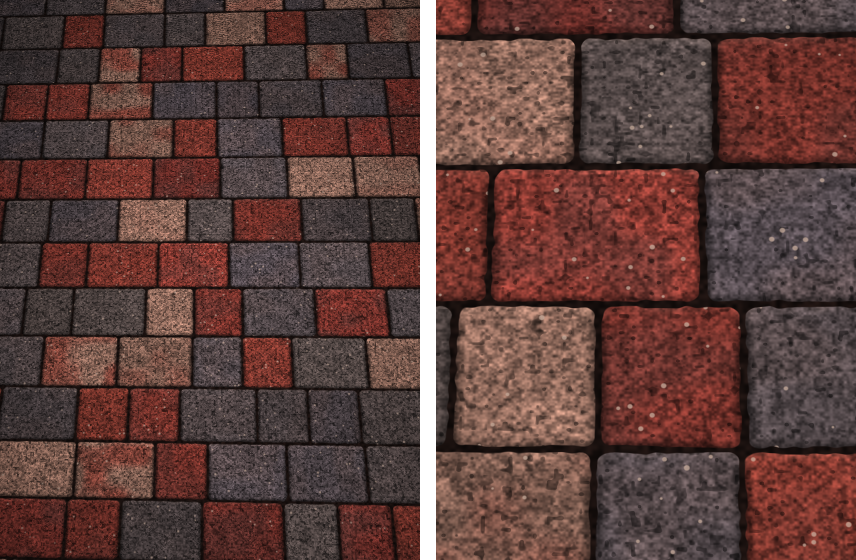
Left, the full canvas; right, a detail of the centre.
A WebGL 1 fragment shader for this texture:

```glsl
precision highp float;
// Concrete paving in receding courses: squares and 3:2 slabs in charcoal, red and tan.
// The canvas is projected onto the ground plane, each course is filled by a loop of
// random widths, and noise adds blotches, coarse grain, pale grit and worn edges.
uniform vec2 u_resolution;

float hash(vec2 p) {
  return fract(sin(dot(p, vec2(127.1, 311.7))) * 43758.55);
}

float noise(vec2 p) {
  vec2 i = floor(p), f = fract(p);
  f = f * f * (3.0 - 2.0 * f);
  return mix(mix(hash(i), hash(i + vec2(1.0, 0.0)), f.x),
             mix(hash(i + vec2(0.0, 1.0)), hash(i + 1.0), f.x), f.y);
}

float roundedBox(vec2 p, vec2 halfSize, float radius) {
  vec2 q = abs(p) - halfSize + radius;
  return length(max(q, 0.0)) + min(max(q.x, q.y), 0.0) - radius;
}

// Base colour of one paver, mottled by a second pigment
vec3 paverColour(vec2 id, vec2 p) {
  float kind = hash(id + 3.7);
  float tint = hash(id + 19.3);
  float blotch = smoothstep(0.3, 0.75, noise(p * 2.3 + tint * 40.0));
  vec3 charcoal = mix(vec3(0.29, 0.25, 0.24), vec3(0.27, 0.24, 0.26), tint);
  vec3 red = mix(vec3(0.50, 0.22, 0.18), vec3(0.41, 0.17, 0.15), tint);
  vec3 tan_ = vec3(0.50, 0.37, 0.32);
  if (kind < 0.44) return mix(charcoal, vec3(0.36, 0.28, 0.26), blotch * 0.35 * tint);
  if (kind < 0.76) return mix(red, vec3(0.30, 0.19, 0.18), blotch * 0.6 * tint);
  return mix(tan_, vec3(0.48, 0.25, 0.21), blotch * smoothstep(0.3, 0.8, tint));
}

void main() {
  vec2 uv = gl_FragCoord.xy / u_resolution;

  // Ground projection: courses shrink upward and fan out slightly to the right
  float y = 0.51 + (uv.y - 0.51) * (1.0 - 0.035 * (uv.x - 0.5)) - 0.1055;
  float course = y / (0.1072 - 0.032 * y);
  float depth = 1.0 + 0.032 * course;
  float row = floor(course);
  vec2 p = vec2((uv.x - 0.5) * depth / 0.1285, course * 1.11);
  float pixel = depth / (0.1285 * u_resolution.x);

  // Walk along the course until the paver under this point is found
  float left = -5.6 - 1.5 * hash(vec2(row, 8.3));
  float start = left, width = 1.0, index = 0.0;
  for (int i = 0; i < 16; i++) {
    float w = hash(vec2(float(i) + 2.0, row + 31.0)) > 0.4 ? 1.5 : 1.0;
    if (p.x >= left) {
      start = left;
      width = w;
      index = float(i);
    }
    left += w;
  }
  vec2 id = vec2(index, row);
  vec2 size = vec2(width, 1.11);
  vec2 local = p - vec2(start, row * 1.11) - 0.5 * size;

  // Paver outline with a slightly chipped edge
  float chips = (noise(p * 14.0) - 0.5) * 0.022;
  float edge = roundedBox(local, 0.5 * size - 0.024, 0.07) + chips;
  float paver = 1.0 - smoothstep(-pixel, pixel, edge);

  // Surface: grain, dark pits and per-paver brightness
  float grain = 0.6 * noise(p * 30.0) + 0.4 * noise(p * 57.0 + 11.0);
  vec3 colour = paverColour(id, p) * (0.88 + 0.24 * hash(id + 51.0));
  colour *= 0.45 + 1.1 * grain;
  colour *= 0.9 + 0.2 * noise(p * 5.0);
  colour *= 1.0 - 0.4 * smoothstep(0.72, 0.9, noise(p * 23.0 + 70.0));

  // Worn bevel: dark rim, paler along the far edge
  float rim = smoothstep(-0.07, 0.0, edge);
  float farEdge = smoothstep(0.38, 0.5, local.y);
  colour *= 1.0 - 0.4 * rim * (1.0 - farEdge);
  colour += vec3(0.09, 0.075, 0.065) * rim * farEdge * noise(p * 9.0 + 5.0);

  // Sparse pale grit, one candidate per cell
  vec2 cell = floor(p * 13.0);
  vec2 offset = 0.3 + 0.4 * vec2(hash(cell + 7.0), hash(cell + 13.0));
  float speckSize = 0.1 + 0.16 * hash(cell + 29.0);
  float speck = 1.0 - smoothstep(speckSize - 13.0 * pixel, speckSize + 13.0 * pixel,
                                 length(fract(p * 13.0) - offset));
  colour = mix(colour, vec3(0.72, 0.62, 0.56), 0.75 * speck * step(0.955, hash(cell)));

  // Sandy dark joints
  vec3 joint = vec3(0.085, 0.055, 0.048) * (0.5 + noise(p * 26.0));
  colour = mix(joint, colour, paver);

  // Light falls off toward the corners, most at the upper left
  vec2 away = uv - vec2(0.56, 0.43);
  colour *= 1.1 - 0.85 * dot(away, away);
  gl_FragColor = vec4(colour, 1.0);
}
```
